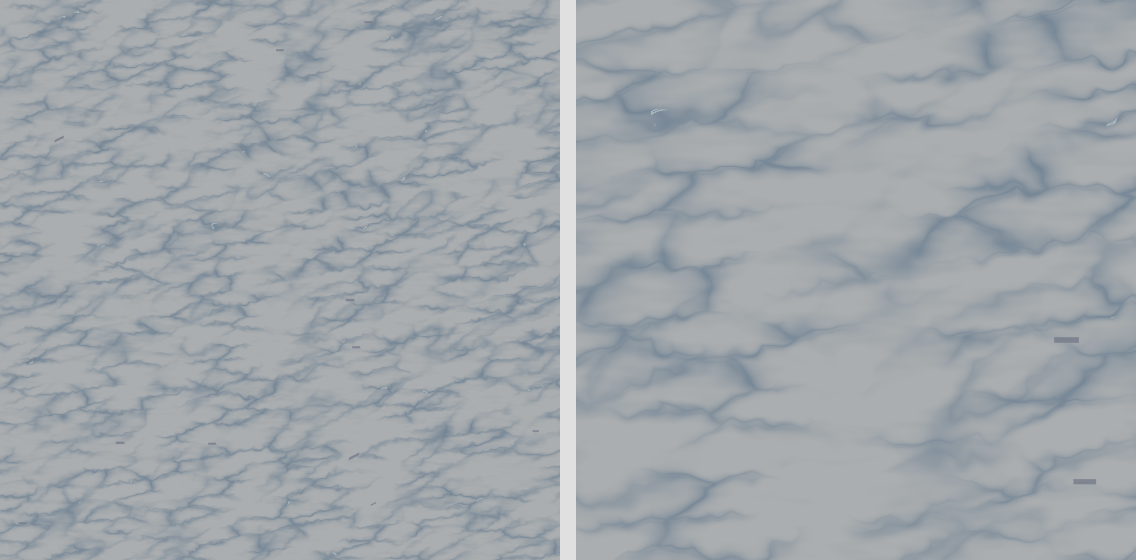
Left, the full canvas; right, a detail of the centre.
This texture is drawn by a Shadertoy shader. Its source:

```glsl
// Weathered blue-grey surface: small pale puffy patches parted by dark, ragged creases.
// A jittered lozenge lattice (Voronoi cells in a skewed basis) gives the patches, thin
// rising noise lines cross it, and sparse dashes and pale glints lie on top.

#define LIGHT_COLOR vec3(0.672, 0.684, 0.690)
#define CREASE_COLOR vec3(0.465, 0.530, 0.590)
#define DASH_COLOR vec3(0.46, 0.48, 0.54)
#define GLINT_COLOR vec3(0.71, 0.75, 0.77)
#define RISING_SLOPE 0.56
#define FLAT_SLOPE -0.08
#define PATCH_FREQ vec2(22.0, 33.0)
#define JITTER 0.85
#define CREASE_WIDTH 0.12
#define SHADE_WIDTH 0.25
#define DASH_GRID 7.0
#define GLINT_GRID 24.0

float hash(vec2 p) {
    return fract(sin(dot(p, vec2(127.1, 311.7))) * 43758.5453);
}

vec2 gradientAt(vec2 cell) {
    float angle = 6.28318 * hash(cell);
    return vec2(cos(angle), sin(angle));
}

float noise(vec2 p) {
    vec2 i = floor(p), f = fract(p);
    vec2 u = f * f * f * (f * (f * 6.0 - 15.0) + 10.0);
    vec2 e = vec2(1.0, 0.0);
    float low = mix(dot(gradientAt(i), f),
                    dot(gradientAt(i + e), f - e), u.x);
    float high = mix(dot(gradientAt(i + e.yx), f - e.yx),
                     dot(gradientAt(i + 1.0), f - 1.0), u.x);
    return mix(low, high, u.y);
}

// Skewed basis: one axis is constant along rising lines, the other along flat ones
vec2 skew(vec2 p) {
    return (p.yy - vec2(RISING_SLOPE, FLAT_SLOPE) * p.x) * PATCH_FREQ;
}

// Zero on the border between two patches, growing inward
float patchBorder(vec2 q) {
    vec2 cell = floor(q);
    float nearest = 9.0, second = 9.0;
    for (int y = -1; y <= 1; y++)
    for (int x = -1; x <= 1; x++) {
        vec2 c = cell + vec2(x, y);
        vec2 offset = vec2(hash(c + 3.7), hash(c + 61.9)) - 0.5;
        float d = length(c + 0.5 + JITTER * offset - q);
        second = min(second, max(nearest, d));
        nearest = min(nearest, d);
    }
    return second - nearest;
}

// Darkness of the crease network at a given softness
float creases(vec2 p, float width) {
    vec2 q = skew(p);
    float presence = smoothstep(-0.34, 0.24, noise(q * vec2(1.0, 0.5) + 41.7));
    float border = exp(-patchBorder(q) / width) * presence;
    vec2 r = vec2(p.x * 10.0, q.x) + 8.3;
    float rising = exp(-abs(noise(r)) / (0.6 * width));
    rising *= smoothstep(-0.15, 0.35, noise(r * vec2(0.9, 0.8) + 77.1));
    return 1.0 - (1.0 - border) * (1.0 - 0.65 * rising);
}

// Signed distance to one small flat bar per chosen grid cell
float speckDistance(vec2 p, float grid, float chance, vec2 halfSize, float seed) {
    vec2 cell = floor(p * grid);
    vec2 key = cell + seed;
    if (hash(key) > chance) return 1.0;
    vec2 center = 0.25 + 0.5 * vec2(hash(key + 5.3), hash(key + 9.7));
    vec2 d = p - (cell + center) / grid;
    d.y -= d.x * 0.5 * step(0.6, hash(key + 2.9));
    vec2 size = halfSize * mix(0.45, 1.1, hash(key + 7.1));
    vec2 b = abs(d) - size;
    return length(max(b, 0.0)) + min(max(b.x, b.y), 0.0);
}

void mainImage(out vec4 fragColor, in vec2 fragCoord) {
    vec2 uv = fragCoord / iResolution.y;
    float pixel = 1.0 / iResolution.y;

    // Coarse and fine warp; the folded part gives scalloped edges
    vec2 p = uv;
    p.x += 0.014 * noise(uv * vec2(18.0, 34.0) + 5.2);
    p.y += 0.007 * noise(uv * vec2(20.0, 32.0) + 23.5);
    p.y += 0.010 * abs(noise(uv * vec2(42.0, 55.0) + 64.1));
    p += 0.0035 * vec2(noise(uv * vec2(75.0, 110.0)),
                       noise(uv * vec2(80.0, 110.0) + 9.4));

    // Sharp core with a soft shade hanging just below it
    float core = creases(p, CREASE_WIDTH);
    float shade = creases(mix(p, uv, 0.4) + vec2(0.0, 0.003), SHADE_WIDTH);
    float dark = 0.58 * core + 0.50 * shade;

    // Slight tone shifts and faint level streaks
    dark += 0.10 * noise(uv * vec2(6.0, 11.0) + 70.2);
    dark += 0.20 * noise(uv * vec2(20.0, 75.0) + 12.8);
    dark += 0.12 * noise(uv * vec2(50.0, 190.0) + 33.1);
    dark = clamp(dark - 0.05, 0.0, 1.0);
    vec3 color = mix(LIGHT_COLOR, CREASE_COLOR, dark);

    // Pale ringed glints caught in the darkest creases
    float glint = speckDistance(p, GLINT_GRID, 0.4, vec2(0.0045, 0.0014), 13.0);
    float ring = 1.0 - smoothstep(0.0003, 0.0005 + pixel, abs(glint));
    color = mix(color, GLINT_COLOR, 0.75 * ring * smoothstep(0.55, 0.8, dark));

    // Sparse dark dashes
    float dash = speckDistance(uv, DASH_GRID, 0.33, vec2(0.0085, 0.0018), 31.0);
    float dashMask = 1.0 - smoothstep(-0.5 * pixel, pixel, dash);
    color = mix(color, DASH_COLOR, 0.8 * dashMask);

    fragColor = vec4(color, 1.0);
}
```
